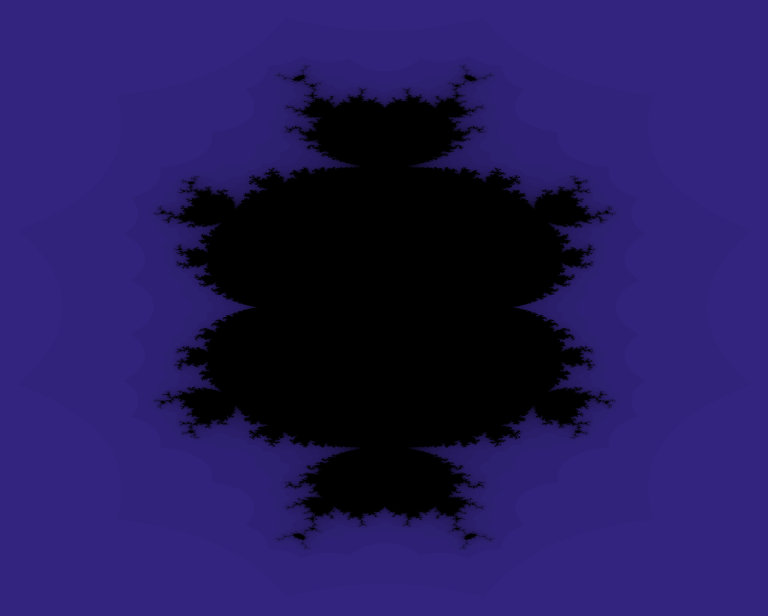
Reproduce this background procedurally as a Shadertoy shader.

```glsl
// Cubic Mandelbrot set (z -> z^3 + c) in black on indigo, stretched sideways.
// Escape counts darken the indigo towards the set; the square escape test
// gives the outer bands their pointed corners. Four samples smooth the edges.

const float MAX_STEPS = 25.0;

vec2 complexCube(vec2 z) {
    vec2 sq = z * z;
    return z * vec2(sq.x - 3.0 * sq.y, 3.0 * sq.x - sq.y);
}

// 1 for instant escape, falling to 0 inside the set
float escapeBrightness(vec2 c) {
    vec2 z = vec2(0.0);
    for (float i = 0.0; i < MAX_STEPS; i++) {
        z = complexCube(z) + c;
        if (max(abs(z.x), abs(z.y)) > 2.0) return 1.0 - i / MAX_STEPS;
    }
    return 0.0;
}

void mainImage(out vec4 fragColor, in vec2 fragCoord) {
    vec2 planeSize = vec2(2.382, 3.388);
    vec2 center = vec2(0.501, 0.5012);

    // Average a 2 by 2 grid inside each pixel
    float brightness = 0.0;
    for (int k = 0; k < 4; k++) {
        vec2 offset = (vec2(k % 2, k / 2) - 0.5) * 0.5;
        vec2 uv = (fragCoord + offset) / iResolution.xy;
        brightness += 0.25 * escapeBrightness((uv - center) * planeSize);
    }

    vec3 indigo = vec3(0.207, 0.149, 0.523);
    fragColor = vec4(indigo * brightness, 1.0);
}
```
